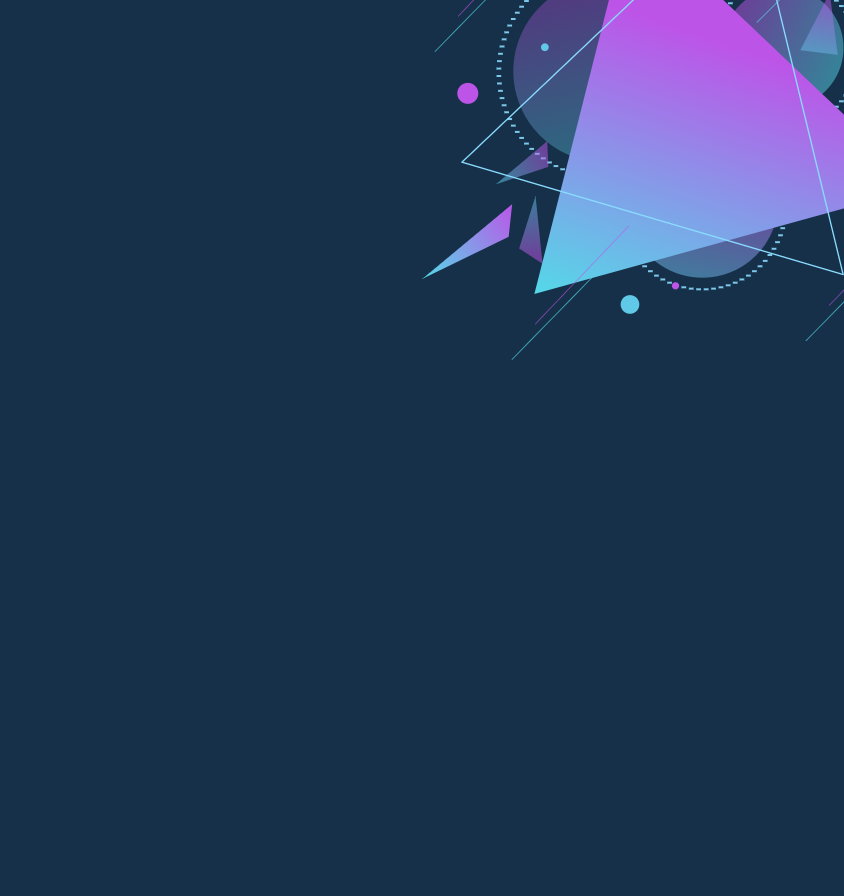
This background is drawn by a Shadertoy shader. Its source:

```glsl
// Flat geometric background: a dark navy field with gradient triangles, translucent
// discs, dashed rings and thin strokes gathered in the upper right corner.
// Each shape is a distance function, painted back to front with soft edges.

#define GRID 100.0          // canvas height in design units, y pointing down
#define NAVY vec3(0.082, 0.188, 0.282)
#define CYAN vec3(0.33, 0.85, 0.91)
#define MAGENTA vec3(0.74, 0.33, 0.91)
#define ICE vec3(0.54, 0.86, 1.0)
#define LINE_HALF 0.075     // half width of the outline
#define HAIR_HALF 0.05      // half width of the diagonal strokes
#define DASH_STEP 0.83      // spacing of the dashes along a ring
#define DASH_HALF vec2(0.26, 0.11)

// Edge coverage of a signed distance, one output pixel wide
float cover(float d) {
    return clamp(0.5 - d * iResolution.y / GRID, 0.0, 1.0);
}

float segmentDist(vec2 p, vec2 a, vec2 b) {
    vec2 ab = b - a;
    return length(p - a - ab * clamp(dot(p - a, ab) / dot(ab, ab), 0.0, 1.0));
}

float cross2(vec2 a, vec2 b) { return a.x * b.y - a.y * b.x; }

// Signed distance to a triangle of either winding
float triangleDist(vec2 p, vec2 a, vec2 b, vec2 c) {
    float d = min(segmentDist(p, a, b), min(segmentDist(p, b, c), segmentDist(p, c, a)));
    float w = sign(cross2(b - a, c - a));
    float inside = min(w * cross2(b - a, p - a),
                   min(w * cross2(c - b, p - b), w * cross2(a - c, p - c)));
    return inside > 0.0 ? -d : d;
}

// Cyan to magenta along the axis from start to end
vec3 gradient(vec2 p, vec2 start, vec2 end) {
    vec2 axis = end - start;
    return mix(CYAN, MAGENTA, clamp(dot(p - start, axis) / dot(axis, axis), 0.0, 1.0));
}

void paint(inout vec3 col, vec3 ink, float d, float alpha) {
    col = mix(col, ink, cover(d) * alpha);
}

// Level dashes spaced evenly around a circle
float dashedRing(vec2 p, vec2 center, float radius) {
    vec2 q = p - center;
    float turn = 6.2831853 / floor(6.2831853 * radius / DASH_STEP + 0.5);
    float angle = floor(atan(q.y, q.x) / turn + 0.5) * turn;
    vec2 e = abs(q - radius * vec2(cos(angle), sin(angle))) - DASH_HALF;
    return length(max(e, 0.0)) + min(max(e.x, e.y), 0.0);
}

// Origin of each cyan and magenta pair of strokes
vec2 strokeStart(int i) {
    return i == 0 ? vec2(48.57, 5.73) : i == 1 ? vec2(57.16, 40.1) : vec2(89.97, 38.02);
}

void mainImage(out vec4 fragColor, in vec2 fragCoord) {
    vec2 p = vec2(fragCoord.x, iResolution.y - fragCoord.y) * GRID / iResolution.y;
    vec3 col = NAVY;

    // Translucent discs
    paint(col, gradient(p, vec2(68.5, 18.0), vec2(64.5, 0.0)),
          length(p - vec2(67.45, 7.94)) - 10.16, 0.35);
    paint(col, gradient(p, vec2(77.0, 34.5), vec2(80.0, 20.0)),
          length(p - vec2(78.39, 22.53)) - 8.46, 0.53);
    paint(col, gradient(p, vec2(94.0, 8.0), vec2(82.0, 2.0)),
          length(p - vec2(87.37, 5.34)) - 6.77, 0.5);

    // Dashed rings
    float ring = dashedRing(p, vec2(67.45, 8.07), 11.78);
    ring = min(ring, dashedRing(p, vec2(78.39, 22.99), 9.31));
    ring = min(ring, dashedRing(p, vec2(87.57, 5.99), 8.27));
    paint(col, ICE, ring, 0.9);

    // Small shards
    paint(col, gradient(p, vec2(89.5, 7.0), vec2(92.6, 0.0)),
          triangleDist(p, vec2(89.32, 5.6), vec2(93.5, 6.12), vec2(92.6, -0.8)), 0.5);
    paint(col, gradient(p, vec2(55.34, 20.57), vec2(61.2, 17.2)),
          triangleDist(p, vec2(55.34, 20.57), vec2(61.07, 15.76), vec2(61.2, 18.62)), 0.52);
    paint(col, gradient(p, vec2(59.0, 21.0), vec2(60.0, 28.5)),
          triangleDist(p, vec2(59.77, 21.88), vec2(57.94, 27.73), vec2(60.55, 29.43)), 0.52);
    paint(col, gradient(p, vec2(47.14, 31.12), vec2(58.0, 23.5)),
          triangleDist(p, vec2(47.14, 31.12), vec2(57.16, 22.79), vec2(56.77, 26.43)), 1.0);

    // Cyan strokes pass behind the main triangle, magenta ones in front
    float cyanStroke = segmentDist(p, vec2(84.5, 2.47), vec2(87.1, -0.1));
    float magentaStroke = GRID;
    for (int i = 0; i < 3; i++) {
        vec2 a = strokeStart(i);
        vec2 b = a + vec2(2.6, -3.95);
        cyanStroke = min(cyanStroke, segmentDist(p, a, a + vec2(10.5, -10.75)));
        magentaStroke = min(magentaStroke, segmentDist(p, b, b + vec2(10.4, -10.9)));
    }
    paint(col, CYAN, cyanStroke - HAIR_HALF, 0.7);

    // Main triangle
    vec2 foot = vec2(59.64, 32.81);
    paint(col, gradient(p, foot, vec2(70.3, 1.3)),
          triangleDist(p, foot, vec2(70.44, -9.77), vec2(102.73, 20.9)), 1.0);
    paint(col, MAGENTA, magentaStroke - HAIR_HALF, 0.6);

    // Triangle outline
    float outline = abs(triangleDist(p, vec2(51.56, 18.1), vec2(94.1, 30.64), vec2(83.7, -12.33)));
    paint(col, ICE, outline - LINE_HALF, 1.0);

    // Solid dots
    float magentaDots = min(length(p - vec2(52.21, 10.42)) - 1.17,
                            length(p - vec2(75.39, 31.9)) - 0.4);
    float cyanDots = min(length(p - vec2(60.81, 5.27)) - 0.43,
                         length(p - vec2(70.31, 33.98)) - 1.04);
    paint(col, MAGENTA, magentaDots, 1.0);
    paint(col, mix(CYAN, MAGENTA, 0.12), cyanDots, 1.0);

    fragColor = vec4(col, 1.0);
}
```
